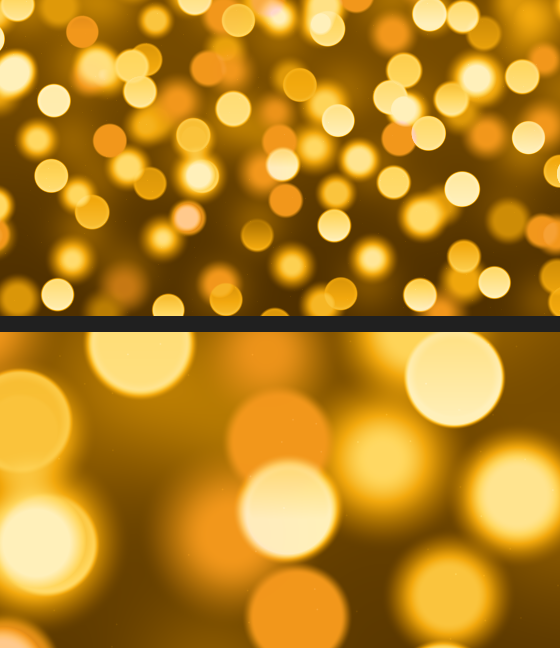
Top: the whole. Bottom: its middle third, enlarged.
A WebGL 1 fragment shader for this background:

```glsl
precision highp float;
// Golden bokeh: wide glows, defocused lights and crisp lens discs scattered over brown.
// Each layer raises one brightness level, which a six-step gold ramp turns into colour.
// Lengths are in canvas heights.

uniform vec2 u_resolution;

const int GLOW_COUNT = 30;
const int SOFT_COUNT = 70;
const int CRISP_COUNT = 58;
const float DISC_RADIUS = 0.053;
const float GLOW_SIZE = 0.09;
const float WARM_SHARE = 0.2;      // part of the discs that turn orange
const float SPECK_CELL = 0.035;
const float SPECK_RADIUS = 0.0016;

// Gold ramp, dark to light
const vec3 UMBER = vec3(0.30, 0.18, 0.00);
const vec3 BROWN = vec3(0.53, 0.34, 0.00);
const vec3 OCHRE = vec3(0.73, 0.49, 0.01);
const vec3 AMBER = vec3(0.95, 0.66, 0.05);
const vec3 GOLD  = vec3(1.00, 0.84, 0.36);
const vec3 CREAM = vec3(1.00, 0.94, 0.73);

float hash(float n) {
    return fract(sin(n * 12.9898 + 4.137) * 43758.547);
}

float hash2(vec2 p) {
    return hash(dot(p, vec2(1.0, 57.31)));
}

vec3 goldRamp(float level) {
    vec3 c = mix(UMBER, BROWN, clamp(level, 0.0, 1.0));
    c = mix(c, OCHRE, clamp(level - 1.0, 0.0, 1.0));
    c = mix(c, AMBER, clamp(level - 2.0, 0.0, 1.0));
    c = mix(c, GOLD, clamp(level - 3.0, 0.0, 1.0));
    return mix(c, CREAM, clamp(level - 4.0, 0.0, 1.0));
}

// Even sequence with jitter; a larger bias gathers the points near the top
vec2 scatter(float i, float seed, float bias, float aspect) {
    vec2 even = fract(vec2(0.7549, 0.5698) * i + vec2(hash(seed), hash(seed + 0.5)));
    vec2 jitter = vec2(hash(i + seed), hash(i + seed + 31.7)) - 0.5;
    float x = mix(-0.05, aspect + 0.05, even.x);
    float y = 1.05 - 1.1 * pow(even.y, bias);
    return vec2(x, y) + 0.16 * jitter;
}

// Lays one disc over light.x (level) and light.y (orange tint)
void addDisc(inout vec2 light, vec2 offset, float radius, float blur,
             float level, float lift, float warm) {
    float d = length(offset);
    float mask = 1.0 - smoothstep(radius - blur, radius + blur, d);
    level = mix(level, min(level, 3.0), warm);
    light.x = mix(light.x, max(light.x + lift, level), mask);
    light.y = mix(light.y, warm, mask * 0.85);
}

// Sparse dust, one candidate grain per cell
float specks(vec2 p) {
    vec2 cell = floor(p / SPECK_CELL);
    vec2 spot = 0.2 + 0.6 * vec2(hash2(cell), hash2(cell + 17.3));
    float d = length(p - (cell + spot) * SPECK_CELL);
    float present = step(0.7, hash2(cell + 41.9));
    return present * (1.0 - smoothstep(0.0, SPECK_RADIUS, d));
}

void main() {
    float aspect = u_resolution.x / u_resolution.y;
    vec2 p = gl_FragCoord.xy / u_resolution.y;
    vec2 light = vec2(mix(0.05, 0.7, smoothstep(0.05, 0.85, p.y)), 0.0);

    // Wide background glows
    for (int i = 0; i < GLOW_COUNT; i++) {
        float n = float(i);
        vec2 q = (p - scatter(n, 3.0, 1.4, aspect)) / GLOW_SIZE;
        light.x += mix(0.4, 1.3, hash(n + 5.2)) * exp(-dot(q, q));
    }

    // Defocused lights
    for (int i = 0; i < SOFT_COUNT; i++) {
        float n = float(i);
        vec2 center = scatter(n, 111.0, 1.4, aspect);
        float radius = DISC_RADIUS * mix(0.85, 1.2, hash(n + 210.3));
        float blur = mix(0.018, 0.045, hash(n + 310.7));
        float level = mix(2.2, 5.4, hash(n + 410.1)) + 0.8 * (center.y - 0.5);
        float warm = step(1.0 - WARM_SHARE, hash(n + 510.9));
        addDisc(light, p - center, radius, blur, level, 0.4, warm);
    }

    // Crisp discs, shaded from top to bottom, with a faint rim
    for (int i = 0; i < CRISP_COUNT; i++) {
        float n = float(i);
        vec2 center = scatter(n, 627.0, 1.1, aspect);
        vec2 offset = p - center;
        float radius = DISC_RADIUS * mix(0.95, 1.05, hash(n + 710.3));
        float blur = mix(0.003, 0.011, pow(hash(n + 810.7), 2.0));
        float level = mix(2.3, 5.0, hash(n + 910.1)) + 0.6 * (center.y - 0.5);
        level -= 0.8 * hash(n + 960.4) * offset.y / radius;
        level += 0.25 * smoothstep(0.75, 0.97, length(offset) / radius);
        float warm = step(1.0 - WARM_SHARE, hash(n + 1010.9));
        addDisc(light, offset, radius, blur, level, 0.3, warm);
    }

    light.x += 0.35 * specks(p);
    vec3 color = goldRamp(light.x);
    vec3 orange = color * vec3(1.0, 0.85, 1.0) + vec3(0.0, 0.0, 0.08);
    gl_FragColor = vec4(mix(color, orange, light.y * 0.8), 1.0);
}
```
